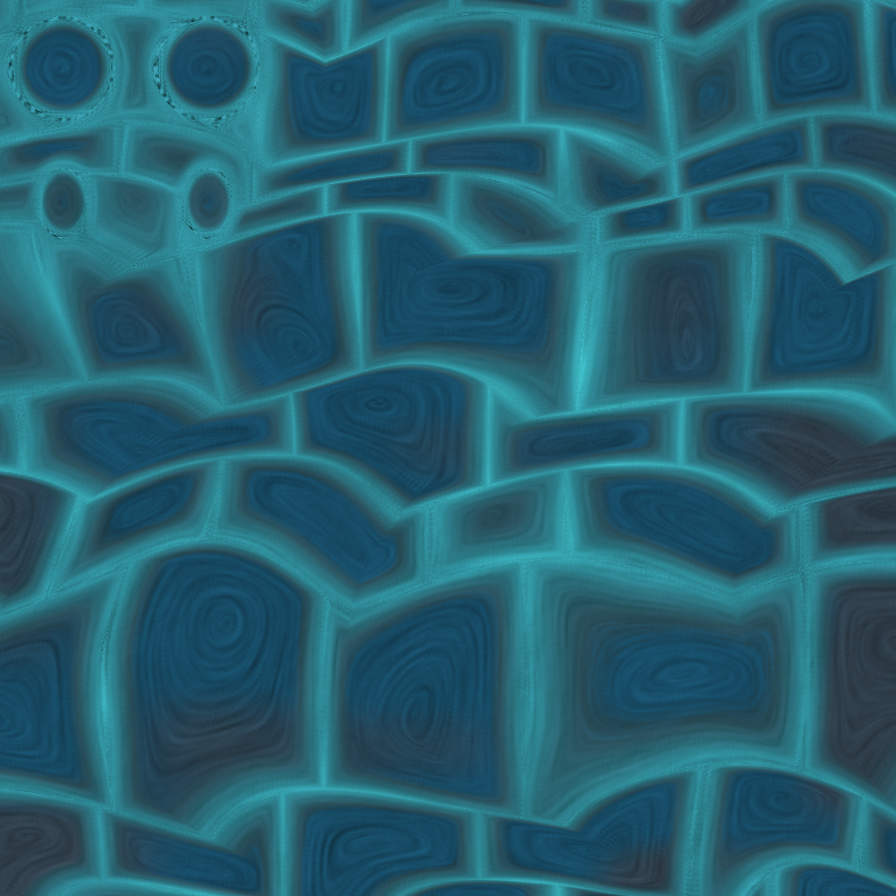
Write a three.js fragment shader that draws this texture.

```glsl
// Teal oil-paint relief: rounded dark blue cells between pale ridges, brushed along their contours.
varying vec2 vUv;

const vec3 GLOW = vec3(0.22, 0.67, 0.71);
const vec3 EDGE = vec3(0.18, 0.54, 0.59);
const vec3 MID = vec3(0.165, 0.42, 0.47);
const vec3 RIM = vec3(0.165, 0.305, 0.35);
const vec3 CORE = vec3(0.085, 0.285, 0.385);
const vec3 UMBER = vec3(0.18, 0.24, 0.285);
const float LOW_PITCH = 0.15;     // row height in the lower part
const float TOP_PITCH = 0.08;     // row height in the upper part
const float TOP_START = 0.68;
const float WARP = 0.075;
const float SCALLOP = 0.05;
const float STROKE_FREQ = 230.0;
const float STROKE_STEP = 0.0055;
const float STROKE_RELIEF = 0.34;
const int STROKE_STEPS = 7;

float hash(vec2 p) {
  vec3 q = fract(vec3(p.xyx) * 0.1031);
  q += dot(q, q.yzx + 33.33);
  return fract((q.x + q.y) * q.z);
}

float noise(vec2 p) {
  vec2 i = floor(p), f = fract(p);
  f = f * f * (3.0 - 2.0 * f);
  return mix(mix(hash(i), hash(i + vec2(1.0, 0.0)), f.x),
             mix(hash(i + vec2(0.0, 1.0)), hash(i + 1.0), f.x), f.y);
}

// Jittered position of a column border within its row
float border(float column, float row) {
  return column + 0.45 * (hash(vec2(column + 40.0, row + 7.0)) - 0.5);
}

// Depth inside irregular brick cells: 0 on ridges, about 1 in the middle
float cellDepth(vec2 p) {
  p += WARP * (vec2(noise(p * 4.0 + 3.0), noise(p * 4.5 + 19.0)) - 0.5);
  p.y -= SCALLOP * (abs(sin(p.x * 8.0 + 3.0 * sin(p.y * 5.0))) - 0.5);
  float v = p.y / LOW_PITCH + max(p.y - TOP_START, 0.0) * 6.0;
  v += 0.3 * sin(v * 2.1);
  float row = floor(v), f = v - row;
  bool top = row > 4.5;
  float pitch = top ? TOP_PITCH : LOW_PITCH;
  float columns = (top ? 6.5 : 3.6) + 2.4 * hash(vec2(row + 20.0, 5.0));
  float u = p.x * columns + 3.0 * hash(vec2(row + 30.0, 9.0));
  float column = floor(u);
  if (u < border(column, row)) column -= 1.0;
  else if (u >= border(column + 1.0, row)) column += 1.0;
  float seed = hash(vec2(column + 60.0, row + 13.0));
  float crisp = 1.0 + 2.0 * step(0.65, hash(vec2(column + 11.0, row + 50.0)));

  // Smooth minimum of the distances to the four sides
  vec4 side = vec4((u - border(column, row)) / columns,
                   (border(column + 1.0, row) - u) / columns,
                   f * pitch, (1.0 - f) * pitch * crisp);
  vec4 inv = 1.0 / max(side, vec4(0.0004));
  float depth = pow(dot(inv * inv, inv), -1.0 / 3.0);
  return depth / (0.017 + 0.14 * pitch) * mix(0.55, 1.25, sqrt(seed));
}

// Cells plus slow swells and the round eyes in the pale upper left corner
float relief(vec2 p) {
  float t = cellDepth(p) + 0.32 * (noise(p * 10.0 + 31.0) - 0.5);
  t *= mix(0.5, 1.0, smoothstep(0.28, 0.4, max(p.x, 1.0 - p.y)));
  for (int i = 0; i < 2; i++) {
    float k = float(i);
    vec2 e = vec2(abs(p.x - 0.152) - 0.081, p.y - 0.925 + 0.15 * k);
    float r = length(e * vec2(1.0 + 0.4 * k, 1.0)) / (0.047 - 0.015 * k);
    float disc = 0.1 + (0.75 - 0.3 * k) * (1.0 - smoothstep(0.82, 1.12, r))
               + 0.3 * max(1.0 - r, 0.0);
    t = mix(t, disc, 1.0 - smoothstep(1.3, 1.9, r));
  }
  return t;
}

// Direction along the contour lines
vec2 contour(vec2 p) {
  const vec2 h = vec2(0.004, 0.0);
  float t = relief(p);
  vec2 g = vec2(relief(p + h.xy) - t, relief(p + h.yx) - t);
  return vec2(-g.y, g.x) / max(length(g), 0.00001);
}

// Raised bristle texture, lit from the upper left
float bristle(vec2 p) {
  const vec2 light = vec2(-0.0016, 0.0022);
  float fine = noise((p + light) * STROKE_FREQ) - noise((p - light) * STROKE_FREQ);
  return fine + 0.6 * (noise(p * 85.0) - 0.5);
}

// Averages the bristles along the contour, both ways
float strokes(vec2 p) {
  vec2 start = contour(p);
  float sum = bristle(p);
  for (int s = 0; s < 2; s++) {
    vec2 q = p, dir = s == 0 ? start : -start;
    for (int i = 0; i < STROKE_STEPS; i++) {
      q += dir * STROKE_STEP;
      sum += bristle(q);
      vec2 next = contour(q);
      dir = dot(next, dir) < 0.0 ? -next : next;
    }
  }
  return sum / float(2 * STROKE_STEPS + 1);
}

void main() {
  vec2 p = vUv;
  float stroke = strokes(p);
  float t = relief(p) + 0.35 * stroke;

  // Ridge to core colours
  float umber = smoothstep(0.5, 0.72, noise(p * vec2(4.0, 6.0) + 71.0));
  vec3 color = mix(EDGE, MID, smoothstep(0.08, 0.42, t));
  color = mix(color, RIM, smoothstep(0.36, 0.74, t));
  color = mix(color, mix(CORE, UMBER, umber), smoothstep(0.64, 0.95, t));
  float shine = smoothstep(0.4, 0.75, noise(p * vec2(5.0, 9.0) + 47.0));
  color = mix(color, GLOW, shine * (1.0 - smoothstep(-0.05, 0.2, t)));

  // Paint relief
  color *= 1.0 + STROKE_RELIEF * 2.0 * stroke;
  gl_FragColor = vec4(color, 1.0);
}
```
